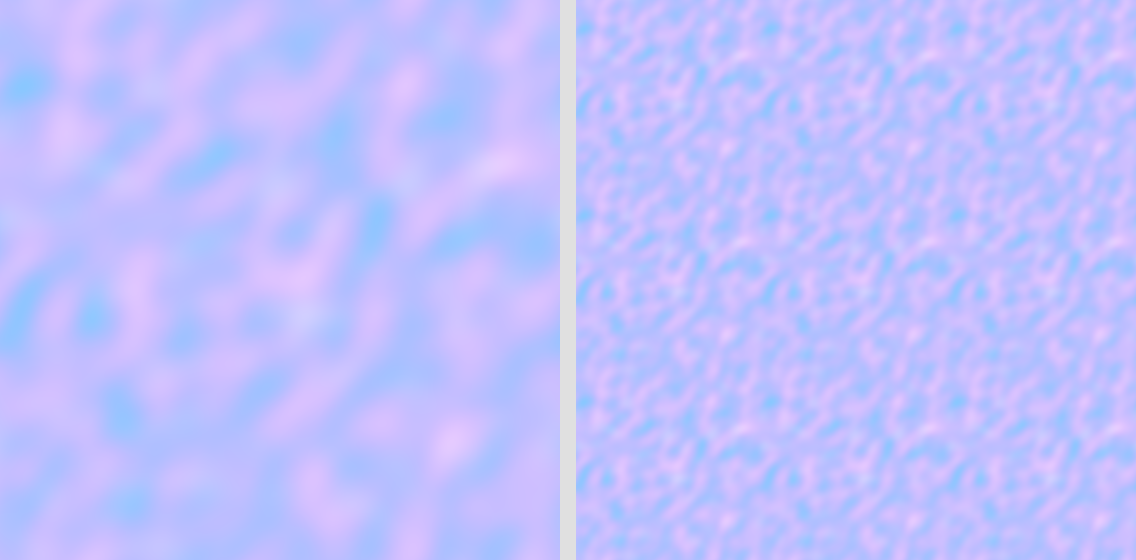
Left, the tile; right, the same tile 3 across and 3 down.
Write a Shadertoy shader that draws this background.

```glsl
// Soft pastel haze: periwinkle with blurred sky-blue and pink patches leaning
// to the upper right. Gradient noise on slanted integer lattices, whose cells
// wrap exactly at the canvas edges, drives the red and green channels.

// Sine-free hash: cell and seed to a gradient in -1..1
vec2 hashGradient(vec2 cell, float seed) {
    vec3 p = fract(vec3(cell, seed).xyx * vec3(0.1031, 0.1030, 0.0973) + seed * 0.137);
    p += dot(p, p.yzx + 33.33);
    return fract((p.xx + p.yz) * p.zy) * 2.0 - 1.0;
}

// Contribution of one lattice corner; cells a whole canvas apart share an id
float corner(vec2 cell, vec2 offset, mat2 lattice, float seed) {
    mat2 adjugate = mat2(lattice[1][1], -lattice[0][1], -lattice[1][0], lattice[0][0]);
    vec2 id = floor(mod(adjugate * cell + 0.5, determinant(lattice)));
    return dot(hashGradient(id, seed), offset);
}

// Tiling gradient noise; an integer lattice matrix sets scale and slant
float tilingNoise(vec2 uv, mat2 lattice, float seed) {
    vec2 p = lattice * uv;
    vec2 cell = floor(p), f = p - cell;
    vec2 w = f * f * f * (f * (f * 6.0 - 15.0) + 10.0);
    vec2 e = vec2(1.0, 0.0);
    float low = mix(corner(cell, f, lattice, seed),
                    corner(cell + e.xy, f - e.xy, lattice, seed), w.x);
    float high = mix(corner(cell + e.yx, f - e.yx, lattice, seed),
                     corner(cell + e.xx, f - e.xx, lattice, seed), w.x);
    return mix(low, high, w.y);
}

void mainImage(out vec4 fragColor, in vec2 fragCoord) {
    vec2 uv = fragCoord / iResolution.xy;

    // Slanted patches, broken up by a second, differently turned layer
    float hue = tilingNoise(uv, mat2(10.0, -2.0, -2.0, 9.0), 3.0)
              + 0.5 * tilingNoise(uv, mat2(11.0, 3.0, -5.0, 10.0), 11.0);

    // Sparse paler spots
    float pale = tilingNoise(uv, mat2(8.0, 1.0, -2.0, 9.0), 23.0);

    // Negative hue turns sky blue, positive turns pink
    float red = 0.755 + 0.28 * hue - 0.1 * hue * hue;
    float green = 0.742 + 0.1 * hue * hue + 0.16 * pale * pale;
    fragColor = vec4(red, green, 1.0, 1.0);
}
```
